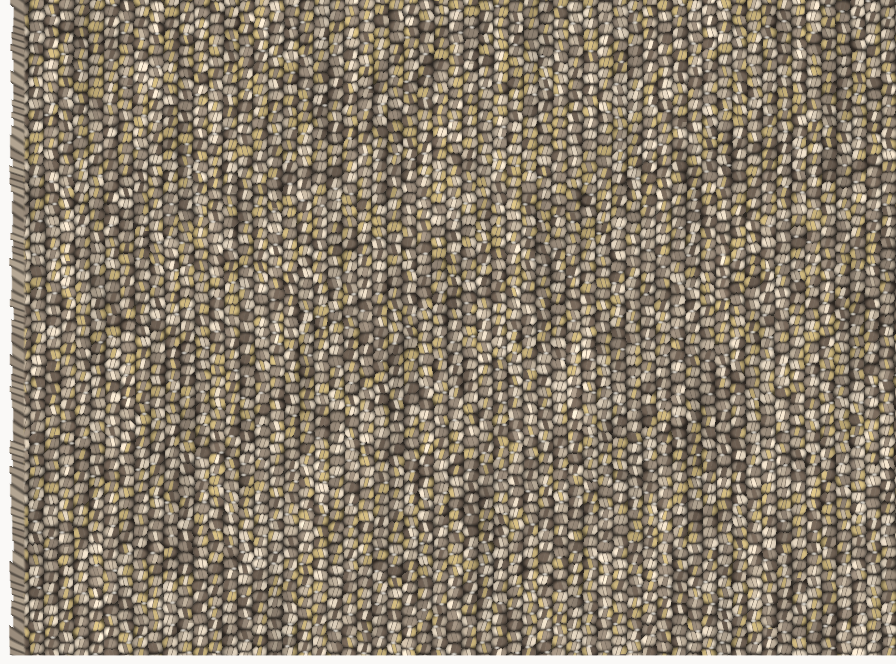
Write a WebGL 1 fragment shader that draws this texture.

```glsl
precision highp float;
// Draws a flat-woven wool rug of mottled, bundled strands with a fringed left edge.
uniform vec2 u_resolution;

const vec3 PAPER = vec3(0.98, 0.975, 0.97);
const vec3 CHARCOAL = vec3(0.385, 0.335, 0.29);
const vec3 TAUPE = vec3(0.52, 0.47, 0.415);
const vec3 BEIGE = vec3(0.655, 0.605, 0.535);
const vec3 CREAM = vec3(0.79, 0.74, 0.665);
const vec3 OCHRE = vec3(0.685, 0.61, 0.42);
const vec3 GLINT = vec3(0.97, 0.95, 0.91);

const vec2 BUNDLES = vec2(44.5, 60.0);  // bundles per canvas height
const float STRANDS = 3.0;              // strands per bundle
const float RUG_LEFT = 0.037;
const float FRINGE_LEFT = 0.014;
const float RUG_BOTTOM = 0.013;

float hash(vec2 p) {
  vec3 q = fract(vec3(p.xyx) * 0.1031);
  q += dot(q, q.yzx + 33.33);
  return fract((q.x + q.y) * q.z);
}

// Soft vertical streaks that fade in and out along their length.
float streaks(vec2 p) {
  float s = sin(p.x * 47.0 + 2.0 * sin(p.y * 5.0)) * sin(p.y * 7.0 + p.x * 9.0);
  s += sin(p.x * 83.0 + 1.5 * sin(p.y * 8.0 + 1.0)) * 0.7;
  s += sin(p.x * 13.0 - p.y * 6.0) * sin(p.y * 11.0 + p.x * 4.0) * 0.6;
  return s / 2.3;
}

// Picks a yarn by chance; the ochre share is adjustable.
vec3 yarnColour(float pick, float ochreShare) {
  if (pick < ochreShare) return OCHRE;
  float rest = (pick - ochreShare) / (1.0 - ochreShare);
  if (rest < 0.18) return CHARCOAL;
  if (rest < 0.48) return TAUPE;
  if (rest < 0.76) return BEIGE;
  return CREAM;
}

// Alternate bundle columns are shifted by half a row.
float brickShift(float bundle) {
  return 0.5 * mod(bundle, 2.0);
}

// Cellular search: x, y = two nearest distances, zw = nearest strand id.
vec4 nearestStrand(vec2 q) {
  vec4 best = vec4(9.0, 9.0, 0.0, 0.0);
  float baseColumn = floor(q.x);
  for (int i = -2; i <= 2; i++) {
    float column = baseColumn + float(i);
    float bundle = floor(column / STRANDS);
    float shift = brickShift(bundle);
    float middle = (bundle + 0.5) * STRANDS;
    for (int j = -1; j <= 1; j++) {
      vec2 id = vec2(column, floor(q.y - shift) + float(j));
      vec2 jitter = vec2(hash(id + 7.3), hash(id + 41.7)) - 0.5;
      vec2 centre = id + vec2(0.5, 0.5 + shift) + jitter * vec2(0.4, 0.2);
      centre.x = mix(centre.x, middle, 0.12);
      vec2 d = q - centre;
      d.x += (hash(vec2(bundle, id.y) + 3.1) < 0.7 ? -0.6 : 0.6) * d.y;
      float dist = length(d);
      if (dist < best.x) best = vec4(dist, best.x, id);
      else best.y = min(best.y, dist);
    }
  }
  return best;
}

// Rounded height of the bundle that owns a strand; the gaps vary in depth.
float bundleBump(vec2 cell, vec2 strandId) {
  vec2 id = vec2(floor(strandId.x / STRANDS), strandId.y);
  vec2 centre = id + vec2(0.5, 0.5 + brickShift(id.x));
  centre += (vec2(hash(id + 29.0), hash(id + 53.0)) - 0.5) * 0.16;
  float reach = 0.62 + 0.16 * hash(id + 71.0);
  return 1.0 - smoothstep(0.27, reach, length((cell - centre) * vec2(0.95, 1.05)));
}

// Small bright flecks of warp showing between the rows.
float warpGlint(vec2 cell, float density, float soft) {
  float bundle = floor(cell.x);
  float y = cell.y - brickShift(bundle) + 0.5;
  vec2 id = vec2(bundle, floor(y));
  vec2 offset = vec2(fract(cell.x), fract(y)) - 0.5;
  offset.x += (hash(id + 19.0) - 0.5) * 0.6;
  float fleck = 1.0 - smoothstep(0.11 - soft, 0.11 + soft, length(offset * vec2(0.75, 1.0)));
  return fleck * step(hash(id + 87.0), density);
}

vec3 weave(vec2 p, float pixel) {
  vec2 bent = p + 0.002 * vec2(sin(p.y * 9.0 + p.x * 3.0), sin(p.x * 12.0 + p.y * 4.0));
  vec2 cell = bent * BUNDLES;
  vec4 strand = nearestStrand(cell * vec2(STRANDS, 1.0));
  vec3 yarn = yarnColour(hash(strand.zw + 11.0), 0.17 + 0.09 * p.y);
  // Yarns blend where they touch, and dark gaps open between bundles.
  float seam = smoothstep(0.0, 0.32, strand.y - strand.x);
  float bump = bundleBump(cell, strand.zw);
  vec3 colour = mix(TAUPE, yarn, 0.35 + 0.65 * seam);
  colour *= mix(0.42, 1.1, bump) * mix(0.87, 1.04, seam);
  colour *= 1.0 + 0.13 * streaks(p) + 0.12 * (hash(strand.zw + 63.0) - 0.5);
  float density = 0.2 + 0.25 * p.x * (1.0 - p.y);
  float glint = warpGlint(cell, density, max(0.08, pixel * BUNDLES.x * 0.6));
  return mix(colour, GLINT, 0.75 * glint);
}

// Short sideways threads with ragged ends; alpha holds their coverage.
vec4 fringe(vec2 p, float pixel) {
  float v = p.y * 80.0 + 35.0 * p.x + 0.5 * sin(p.y * 60.0);
  float id = floor(v);
  float tip = FRINGE_LEFT + 0.007 * hash(vec2(id, 5.0));
  float ridge = 1.0 - smoothstep(0.2, 0.5, abs(fract(v) - 0.5));
  vec3 colour = mix(TAUPE, BEIGE, hash(vec2(id, 23.0))) * mix(0.6, 1.1, ridge);
  return vec4(colour, smoothstep(tip - pixel, tip + pixel, p.x));
}

void main() {
  vec2 p = gl_FragCoord.xy / u_resolution.y;
  float pixel = 1.0 / u_resolution.y;
  vec4 threads = fringe(p, pixel);
  vec3 colour = mix(PAPER, threads.rgb, threads.a);
  float rug = smoothstep(RUG_LEFT - 2.0 * pixel, RUG_LEFT + 2.0 * pixel, p.x);
  colour = mix(colour, weave(p, pixel), rug);
  float above = smoothstep(RUG_BOTTOM - pixel, RUG_BOTTOM + pixel, p.y);
  gl_FragColor = vec4(mix(PAPER, colour, above), 1.0);
}
```
